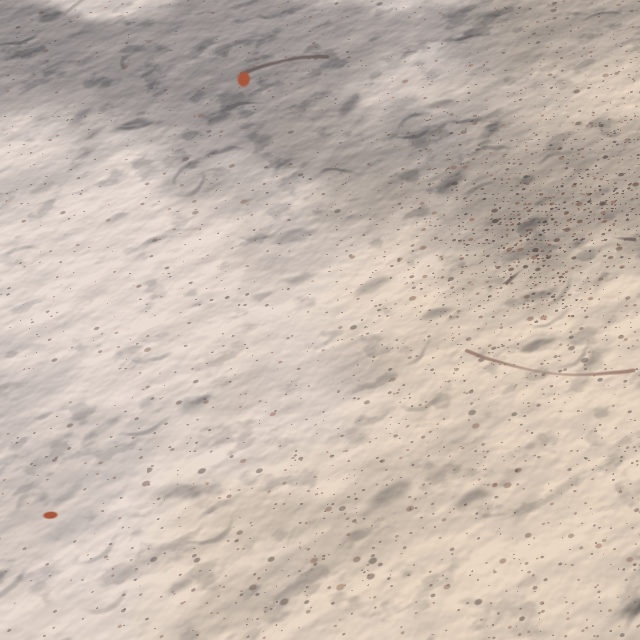
Write a Shadertoy shader that draws this texture.

```glsl
float hash(vec2 p) {
    vec3 q = fract(p.xyx * vec3(0.1031, 0.1030, 0.0973));
    q += dot(q, q.yzx + 33.33);
    return fract((q.x + q.y) * q.z);
}

float noise(vec2 p) {
    vec2 i = floor(p), f = fract(p);
    f = f * f * (3.0 - 2.0 * f);
    return mix(mix(hash(i), hash(i + vec2(1, 0)), f.x),
               mix(hash(i + vec2(0, 1)), hash(i + vec2(1, 1)), f.x), f.y);
}

float fbm(vec2 p) {
    float sum = 0.0, gain = 0.533;
    for (int i = 0; i < 4; i++) {
        sum += gain * noise(p);
        p = p * 2.03 + 17.3;
        gain *= 0.5;
    }
    return sum;
}

mat2 turn(float a) { return mat2(cos(a), -sin(a), sin(a), cos(a)); }

float blob(vec2 p, vec2 centre, vec2 radius) {
    vec2 d = (p - centre) / radius;
    return exp(-dot(d, d));
}

float height(vec2 p) {
    vec2 q = turn(0.55) * p;
    return fbm(q * vec2(13, 25)) + 0.6 * fbm(q * vec2(4, 9) + 40.0);
}

// Hollows: x is the shaded upper wall, y the lit lower lip
vec2 hollows(vec2 p) {
    vec2 cell = floor(p), marks = vec2(0);
    for (int k = 0; k < 9; k++) {
        vec2 id = cell + vec2(k % 3 - 1, k / 3 - 1);
        if (hash(id + 5.0) > 0.5) continue;
        vec2 d = p - id - 0.2 - 0.6 * vec2(hash(id), hash(id + 31.0));
        d = turn(0.2 + 0.7 * hash(id + 11.0)) * d;
        d /= vec2(0.42, 0.19) * mix(0.5, 1.0, hash(id + 23.0));
        float inside = 1.0 - smoothstep(0.55, 1.05, length(d));
        float wall = smoothstep(-0.3, 0.5, d.y - 0.5 * d.x * d.x + 0.2);
        marks += vec2(inside * wall, blob(d, vec2(0, -0.7), vec2(1.0, 0.6)));
    }
    return marks;
}

// Short, bent, tapering furrows
float furrows(vec2 p) {
    vec2 cell = floor(p);
    float mark = 0.0;
    for (int k = 0; k < 9; k++) {
        vec2 id = cell + vec2(k % 3 - 1, k / 3 - 1);
        if (hash(id + 71.0) > 0.5) continue;
        vec2 d = p - id - vec2(hash(id + 3.0), hash(id + 47.0));
        d = turn(0.1 + 0.8 * hash(id + 13.0)) * d;
        d.y += (hash(id + 19.0) - 0.5) * 2.5 * d.x * d.x;
        float taper = 1.0 - smoothstep(0.1, 0.48, abs(d.x));
        mark = max(mark, taper * (1.0 - smoothstep(0.01, 0.07, abs(d.y))));
    }
    return mark;
}

// Crumbs: x is coverage, y a random tint
vec2 crumbs(vec2 p, float density) {
    vec2 cell = floor(p), id = cell;
    float tint = hash(id + 61.0);
    float radius = mix(0.12, 0.34, hash(id + 8.0));
    vec2 d = fract(p) - 0.35 - 0.3 * vec2(hash(id + 2.0), hash(id + 29.0));
    d = turn(0.5) * d * vec2(0.8, 1.2);
    float cover = 1.0 - smoothstep(radius * 0.5, radius, length(d));
    return vec2(cover * step(hash(id + 91.0), density), tint);
}

float twig(vec2 p, vec2 start, vec2 end, float sag) {
    vec2 axis = end - start;
    float t = clamp(dot(p - start, axis) / dot(axis, axis), 0.0, 1.0);
    vec2 q = start + axis * t - vec2(0, sag * 4.0 * t * (1.0 - t));
    return 1.0 - smoothstep(0.0012, 0.0045, length(p - q));
}

void mainImage(out vec4 fragColor, in vec2 fragCoord) {
    vec2 uv = fragCoord / iResolution.xy;
    vec2 ground = vec2((uv.x - 0.5) * (1.0 + 0.4 * uv.y), uv.y * (1.0 + 0.5 * uv.y));
    vec2 wobble = vec2(fbm(uv * 6.0), fbm(uv * 6.0 + 9.0)) - 0.5;

    // Dappled tree shade
    vec2 w = uv + 0.2 * wobble;
    float shade = smoothstep(-0.06, 0.1, w.y - 0.83 + 0.27 * w.x);
    shade *= mix(0.95, 0.62, uv.x);
    shade *= 1.0 - 0.95 * blob(w, vec2(0.64, 0.845), vec2(0.11, 0.035));
    shade *= 1.0 - 0.85 * blob(w, vec2(0.97, 0.87), vec2(0.18, 0.08));
    shade *= 1.0 - 0.8 * smoothstep(0.985, 1.01, uv.y + 0.12 * wobble.x);
    float streaks = smoothstep(0.46, 0.72, fbm(turn(0.45) * ground * vec2(3, 8)));
    shade += 0.28 * streaks * (1.0 - shade);

    // Relief lit from above
    float relief = height(ground) - height(ground + vec2(-0.002, 0.006));
    vec2 bent = ground + 0.05 * wobble + 0.012 * (noise(ground * 45.0) - 0.5);
    vec2 hollow = hollows(bent * 6.5);
    float patchy = smoothstep(0.4, 0.6, noise(ground * 7.0 + 3.0));
    float scuffs = smoothstep(0.6, 0.78, fbm(turn(0.5) * ground * vec2(17, 32) + 60.0));
    float tone = 0.98 - 0.88 * shade + 1.25 * relief;
    tone -= 0.42 * hollow.x * mix(0.5, 1.0, patchy) - 0.06 * hollow.y;
    tone -= 0.4 * furrows(bent * 9.0) * patchy + 0.3 * scuffs;
    vec3 color = mix(vec3(0.53, 0.51, 0.51), vec3(0.89, 0.84, 0.81), clamp(tone, -0.3, 1.08));

    // Warm sand toward the lower right
    float warm = smoothstep(0.1, 0.85, uv.x - 0.6 * uv.y + 0.25 + 0.5 * wobble.y);
    color *= mix(vec3(1), vec3(1.0, 0.975, 0.92), warm);

    // Scattered crumbs, thickest in the littered patch
    float litter = blob(w, vec2(0.86, 0.67), vec2(0.18, 0.1));
    float density = 0.03 + 0.06 * warm + 0.3 * litter;
    for (int i = 0; i < 3; i++) {
        vec2 crumb = crumbs(ground * (42.0 + 33.0 * float(i)) + 13.0 * float(i), density);
        vec3 bark = mix(vec3(0.27, 0.24, 0.24), vec3(0.58, 0.42, 0.34), crumb.y);
        color = mix(color, bark, crumb.x * mix(0.45, 0.75, litter));
    }

    // Twigs and fallen leaves
    vec2 p = uv + 0.012 * wobble;
    color = mix(color, vec3(0.58, 0.46, 0.41), 0.8 * twig(p, vec2(0.73, 0.455), vec2(0.99, 0.42), 0.02));
    color = mix(color, vec3(0.40, 0.34, 0.33), 0.8 * twig(p, vec2(0.38, 0.885), vec2(0.51, 0.912), -0.008));
    color = mix(color, vec3(0.36, 0.31, 0.30), 0.7 * twig(p, vec2(0.79, 0.56), vec2(0.99, 0.625), -0.025));
    float leaf = blob(p, vec2(0.383, 0.877), vec2(0.011, 0.013)) + blob(p, vec2(0.082, 0.196), vec2(0.013, 0.007));
    color = mix(color, vec3(0.66, 0.34, 0.24), smoothstep(0.3, 0.7, leaf));

    fragColor = vec4(color, 1.0);
}
```
